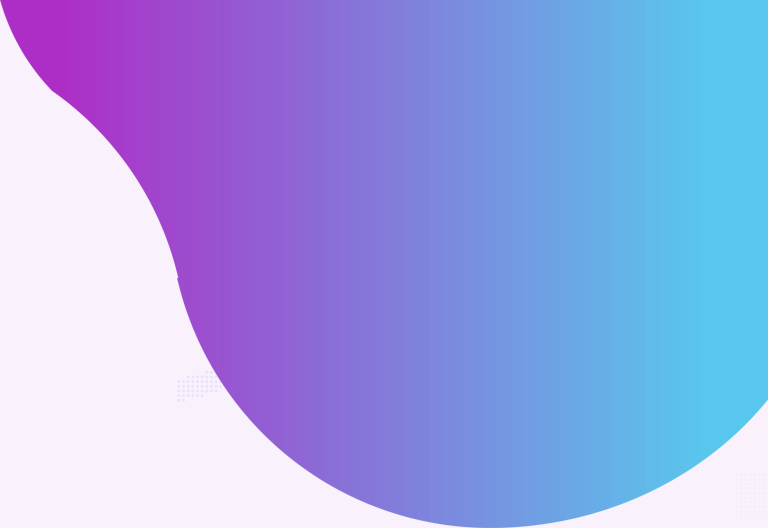
Write a WebGL 1 fragment shader that draws this background.

```glsl
precision highp float;
// A large liquid shape hangs from the top over a pale lilac ground.
// Its outline joins two circular arcs and a lopsided ellipse, and it is
// filled with a violet to cyan gradient; faint dot patches sit beside it.

uniform vec2 u_resolution;

// Approximate signed distance to an ellipse, negative inside
float ellipseDistance(vec2 p, vec2 radii) {
  vec2 q = p / radii;
  return (dot(q, q) - 1.0) / max(2.0 * length(q / radii), 0.001);
}

// Signed distance to the liquid shape, negative inside
float blobDistance(vec2 p) {
  // Shoulder: convex arc, filled all the way to its right
  vec2 shoulder = p - vec2(0.392, 1.11);
  if (p.y > 0.828) return length(vec2(min(shoulder.x, 0.0), shoulder.y)) - 0.407;

  // Waist: concave arc that flows into the bowl
  if (p.y > 0.4735) return 0.597 - length(p - vec2(-0.244, 0.339));

  // Bowl: wider on its right half
  vec2 bowl = p - vec2(0.928, 0.61);
  return ellipseDistance(bowl, vec2(bowl.x < 0.0 ? 0.608 : 0.659, 0.61));
}

// Grid of small dots kept inside a slanted box
float dotPatch(vec2 p, vec2 center, vec2 halfSize, float slant, float pixel) {
  float spacing = 0.0088;
  vec2 cell = floor(p / spacing) + 0.5;
  vec2 offset = cell * spacing - center;
  offset.y -= slant * offset.x;
  vec2 inside = step(abs(offset), halfSize);
  float d = length(p - cell * spacing) - 0.0024;
  return inside.x * inside.y * (1.0 - smoothstep(-pixel, pixel, d));
}

// Horizontal gradient with soft vertical banding
vec3 blobColor(float x) {
  float t = clamp((x - 0.08) / 0.84, 0.0, 1.0);
  t = mix(t, floor(t * 48.0 + 0.5) / 48.0, 0.6);
  return mix(vec3(0.68, 0.18, 0.78), vec3(0.35, 0.78, 0.93), t);
}

void main() {
  vec2 p = gl_FragCoord.xy / u_resolution.y;
  float pixel = 1.0 / u_resolution.y;

  // Ground and dot patches
  vec3 color = vec3(0.976, 0.949, 0.988);
  float dots = dotPatch(p, vec2(0.384, 0.273), vec2(0.052, 0.022), 0.3, pixel)
             + 0.25 * dotPatch(p, vec2(1.424, 0.0625), vec2(0.03, 0.045), 0.0, pixel);
  color = mix(color, vec3(0.91, 0.87, 0.98), dots);

  // Liquid shape
  float fill = 1.0 - smoothstep(-0.75 * pixel, 0.75 * pixel, blobDistance(p));
  color = mix(color, blobColor(gl_FragCoord.x / u_resolution.x), fill);

  gl_FragColor = vec4(color, 1.0);
}
```
